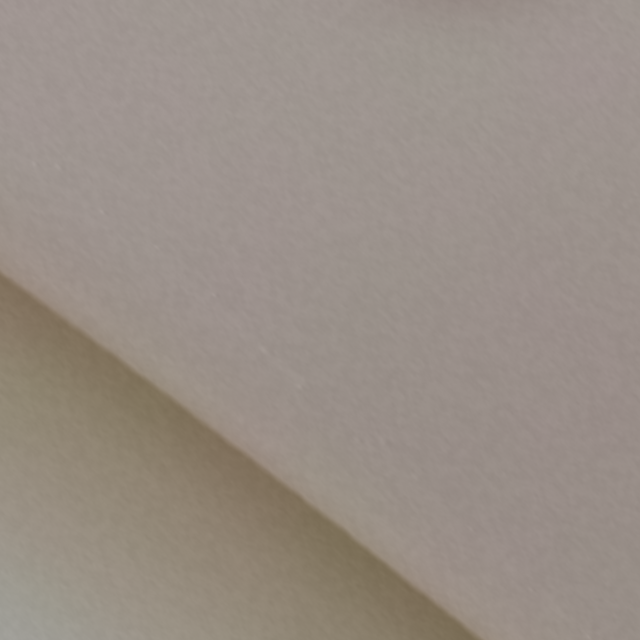
Reproduce this texture procedurally as a Shadertoy shader.

```glsl
// Draws a softly lit matte sheet with a diagonal folded edge over a shaded pale surface.

// Fold geometry, in canvas units
const float EDGE_HEIGHT = 0.574;
const float EDGE_SLOPE = -0.764;
const float EDGE_BOW = 0.06;
const float EDGE_SOFTNESS = 0.0065;
const float CREASE_OFFSET = 0.180;
const float CREASE_TAPER = -0.075;

// Sheet colours
const vec3 SHEET_UPPER = vec3(0.623, 0.588, 0.568);
const vec3 SHEET_LOWER = vec3(0.594, 0.554, 0.530);
const vec3 BAND_COLOR = vec3(0.606, 0.566, 0.532);
const vec3 RIM_COLOR = vec3(0.590, 0.528, 0.460);

// Colours below the fold, from contact shadow to open light
const vec3 SHADOW_DEEP = vec3(0.492, 0.432, 0.345);
const vec3 SHADOW_WARM = vec3(0.562, 0.515, 0.445);
const vec3 FLOOR_LIGHT = vec3(0.606, 0.578, 0.528);
const vec3 FLOOR_COOL = vec3(0.625, 0.620, 0.595);

// Surface detail
const float GRAIN_SCALE = 110.0;
const float GRAIN_AMOUNT = 0.036;
const float BLOTCH_AMOUNT = 0.024;
const int SPECK_COUNT = 14;

float hash(vec2 p) {
    vec3 q = fract(vec3(p.xyx) * 0.1031);
    q += dot(q, q.yzx + 33.33);
    return fract((q.x + q.y) * q.z);
}

float noise(vec2 p) {
    vec2 cell = floor(p);
    vec2 f = fract(p);
    f = f * f * (3.0 - 2.0 * f);
    float low = mix(hash(cell), hash(cell + vec2(1, 0)), f.x);
    float high = mix(hash(cell + vec2(0, 1)), hash(cell + vec2(1, 1)), f.x);
    return mix(low, high, f.y);
}

float fbm(vec2 p) {
    float sum = 0.0;
    float weight = 0.5;
    for (int i = 0; i < 3; i++) {
        sum += weight * noise(p);
        p = mat2(1.6, 1.2, -1.2, 1.6) * p + 7.3;
        weight *= 0.5;
    }
    return sum / 0.875;
}

float gauss(float x, float width) {
    return exp(-x * x / (width * width));
}

float edgeHeight(float x) {
    return EDGE_HEIGHT + EDGE_SLOPE * x + EDGE_BOW * x * (0.75 - x);
}

// Signed distance to the fold, positive on the sheet
float foldDistance(vec2 p) {
    return (p.y - edgeHeight(p.x)) / length(vec2(1.0, EDGE_SLOPE));
}

float creaseOffset(float x) {
    return CREASE_OFFSET + CREASE_TAPER * x;
}

// Small raised fibres scattered near the crease, lit on one side
float specks(vec2 p) {
    float light = 0.0;
    for (int i = 0; i < SPECK_COUNT; i++) {
        float id = float(i);
        float x = (id + hash(vec2(id, 3.0))) / float(SPECK_COUNT);
        float offset = creaseOffset(x) + 0.03 * (hash(vec2(id, 8.0)) - 0.5);
        vec2 q = p - vec2(x, edgeHeight(x) + offset * length(vec2(1.0, EDGE_SLOPE)));
        float size = mix(0.003, 0.006, hash(vec2(id, 5.0)));
        q = vec2(q.x - q.y, q.x + q.y) * vec2(0.5, 1.0) / size;
        light += exp(-dot(q, q)) - 0.6 * exp(-dot(q - 1.4, q - 1.4));
    }
    return light;
}

vec3 sheetColor(vec2 p, float d) {
    float fall = smoothstep(0.15, 1.0, p.y + 0.25 * (0.5 - p.x));
    vec3 color = mix(SHEET_LOWER, SHEET_UPPER, fall);
    color = mix(color, BAND_COLOR, 1.0 - smoothstep(0.02, 0.17, d));
    color = mix(color, RIM_COLOR, 0.75 * exp(-max(d, 0.0) / 0.018));

    // Broken pale crease and a broad ridge parallel to the fold
    float presence = smoothstep(0.1, 0.4, p.x) * smoothstep(0.25, 0.7, noise(p * 16.0 + 5.0));
    color += 0.010 * presence * gauss(d - creaseOffset(p.x), 0.008);
    color += 0.012 * gauss(d - 0.036, 0.016) * (1.0 - 0.6 * p.x);

    // Dim patch at the top border
    vec2 patchPos = (p - vec2(0.73, 1.02)) / vec2(0.15, 0.06);
    color -= vec2(0.040, 0.050).xyy * exp(-dot(patchPos, patchPos));
    return color + 0.026 * specks(p);
}

vec3 floorColor(vec2 p, float d) {
    float depth = -d;
    vec3 color = mix(SHADOW_DEEP, SHADOW_WARM, smoothstep(-0.03, 0.14, depth));
    color = mix(color, FLOOR_LIGHT, smoothstep(0.08, 0.34, depth));
    color = mix(color, FLOOR_COOL, smoothstep(0.28, 0.46, depth));
    return color - vec3(0.02, 0.015, 0.02) * smoothstep(0.2, 0.7, p.x);
}

void mainImage(out vec4 fragColor, in vec2 fragCoord) {
    vec2 p = fragCoord / iResolution.xy;
    float d = foldDistance(p) + 0.002 * (noise(p * 45.0) - 0.5);
    float onSheet = smoothstep(-EDGE_SOFTNESS, EDGE_SOFTNESS, d);
    vec3 color = mix(floorColor(p, d), sheetColor(p, d), onSheet);

    // Broad pink and green tints, then fine grain drawn out along the fold
    float blotch = fbm(p * 6.0 + 2.7) - 0.5;
    color += BLOTCH_AMOUNT * blotch * vec3(0.5, -0.4, 0.5);
    vec2 along = vec2(0.55 * (p.x - p.y), p.x + p.y);
    color += GRAIN_AMOUNT * (fbm(along * GRAIN_SCALE + 40.0) - 0.5);
    fragColor = vec4(color, 1.0);
}
```
